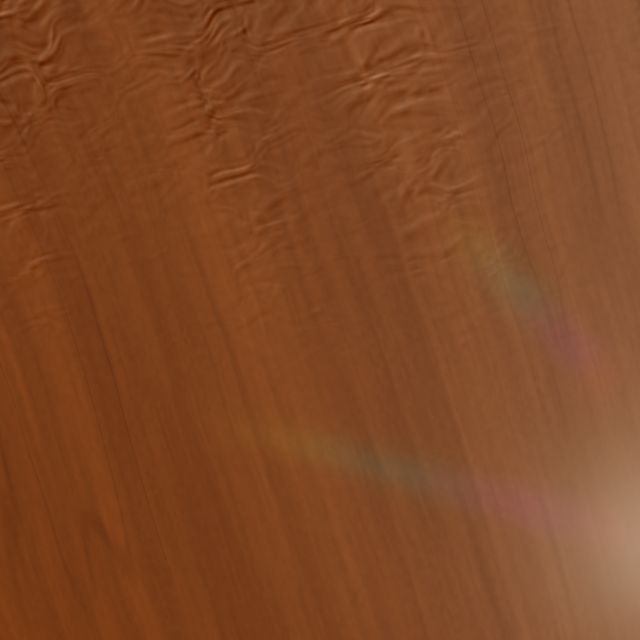
Write a WebGL 2 fragment shader that draws this texture.

```glsl
#version 300 es
precision highp float;

uniform vec2 u_resolution;
out vec4 fragColor;

const vec3 DEEP_WOOD = vec3(0.445, 0.200, 0.055);
const vec3 HAZE_TINT = vec3(0.20, 0.29, 0.32);
const vec3 GRAIN_DEPTH = vec3(0.85, 0.95, 1.0);
const vec2 GLOW_CENTER = vec2(1.03, 0.15);
const float GRAIN_SLOPE = 0.37;
const float GRAIN_FAN = 0.12;
const float GRAIN_CONTRAST = 0.21;
const float RELIEF_STRENGTH = 0.34;
const float PORE_STRENGTH = 0.07;
const float FLARE_STRENGTH = 0.065;

float hash(vec2 p) {
    vec3 q = fract(vec3(p.xyx) * 0.1031);
    q += dot(q, q.yzx + 33.33);
    return fract((q.x + q.y) * q.z);
}

float noise(vec2 p) {
    vec2 cell = floor(p);
    vec2 f = fract(p);
    f = f * f * f * (f * (f * 6.0 - 15.0) + 10.0);
    float low = mix(hash(cell), hash(cell + vec2(1.0, 0.0)), f.x);
    float high = mix(hash(cell + vec2(0.0, 1.0)), hash(cell + vec2(1.0)), f.x);
    return mix(low, high, f.y);
}

float fbm(vec2 p) {
    float sum = 0.0;
    float weight = 0.5;
    for (int i = 0; i < 4; i++) {
        sum += weight * noise(p);
        p = mat2(1.6, 1.2, -1.2, 1.6) * p + 17.3;
        weight *= 0.5;
    }
    return sum;
}

// x runs across the fibres, y along them
vec2 grainSpace(vec2 uv) {
    float across = uv.x + uv.y * (GRAIN_SLOPE - GRAIN_FAN * uv.x);
    across += 0.035 * (noise(uv * vec2(2.5, 2.0) + 4.0) - 0.5);
    across += 0.006 * (noise(uv * vec2(14.0, 9.0) + 9.0) - 0.5);
    return vec2(across, uv.y - 0.3 * uv.x) + 3.0;
}

// Signed streak pattern: broad bands, fibres and sparse dark veins
float grain(vec2 g) {
    float band = noise(g * vec2(9.0, 0.9)) - 0.5;
    float streak = noise(g * vec2(32.0, 1.7) + 20.0) - 0.5;
    float fibre = noise(g * vec2(85.0, 3.5) + 40.0) - 0.5;
    float fine = noise(g * vec2(190.0, 8.0) + 60.0) - 0.5;
    float ridge = abs(noise(g * vec2(24.0, 1.1) + 80.0) - 0.5);
    float vein = 1.0 - smoothstep(0.0, 0.07, ridge);
    vein *= smoothstep(0.4, 0.75, noise(g * vec2(7.0, 2.5) + 90.0));
    return 0.42 * band + 0.32 * streak + 0.28 * fibre + 0.2 * fine - 0.3 * vein;
}

// Rippled surface, wider across the fibres than along them
float ripple(vec2 g) {
    vec2 bend = vec2(noise(g * 22.0), noise(g * 22.0 + 31.0)) - 0.5;
    vec2 p = g * vec2(36.0, 58.0) + bend * 2.0;
    return 0.65 * noise(p) + 0.35 * noise(p * 1.9 + 12.0);
}

float relief(vec2 g, vec2 uv) {
    float slope = ripple(g + vec2(0.002, -0.004)) - ripple(g);
    float patches = smoothstep(0.3, 0.75, noise(g * vec2(8.0, 2.5) + 7.0));
    float height = smoothstep(0.36, 0.95, uv.y + 0.12 * (fbm(uv * 5.0) - 0.5));
    float side = 1.0 - 0.75 * smoothstep(0.7, 0.95, uv.x);
    return slope * height * side * mix(0.3, 1.0, patches);
}

float haze(vec2 uv) {
    float d = distance(uv, GLOW_CENTER);
    float ambient = 0.06 + 0.12 * uv.y + 0.28 * uv.x * uv.x;
    return ambient + 0.38 * exp(-3.3 * d) + 0.5 * exp(-40.0 * d * d);
}

// Soft beam whose hue drifts from olive through teal to violet and red
vec3 flare(vec2 uv, vec2 start, vec2 end, float width) {
    vec2 axis = end - start;
    float t = dot(uv - start, axis) / dot(axis, axis);
    float offset = length(uv - start - axis * t) / (width * (0.75 + 0.4 * t));
    float fade = smoothstep(-0.1, 0.3, t) * (1.0 - smoothstep(0.75, 1.1, t));
    vec3 tint = mix(vec3(0.35, 0.75, 0.1), vec3(-0.35, 0.75, 0.95), smoothstep(0.1, 0.45, t));
    tint = mix(tint, vec3(0.35, 0.1, 1.0), smoothstep(0.45, 0.72, t));
    tint = mix(tint, vec3(1.0, 0.15, 0.3), smoothstep(0.8, 1.0, t));
    return tint * fade * exp(-offset * offset);
}

void main() {
    vec2 uv = gl_FragCoord.xy / u_resolution;
    vec2 g = grainSpace(uv);
    float veil = haze(uv);

    vec3 color = DEEP_WOOD + HAZE_TINT * veil;

    // Wood detail washes out under the haze
    float clarity = 1.0 - 0.75 * smoothstep(0.25, 1.0, veil);
    float pores = fbm(g * vec2(150.0, 95.0)) - 0.47;
    float detail = GRAIN_CONTRAST * grain(g) + PORE_STRENGTH * pores;
    color *= 1.0 + GRAIN_DEPTH * detail * clarity * 1.3;
    color += vec3(0.8, 0.9, 0.9) * RELIEF_STRENGTH * relief(g, uv) * clarity;

    // Lens streaks
    vec3 streaks = flare(uv, vec2(0.33, 0.345), vec2(0.98, 0.165), 0.035);
    streaks += flare(uv, vec2(0.69, 0.67), vec2(0.96, 0.39), 0.038);
    color += FLARE_STRENGTH * streaks;

    fragColor = vec4(clamp(color, 0.0, 1.0), 1.0);
}
```
